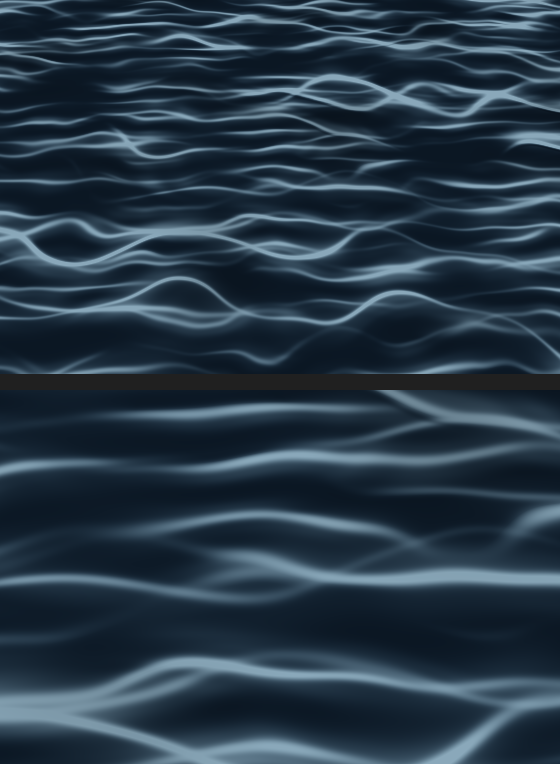
Top, the full canvas; bottom, a detail of the centre.
Reproduce this texture procedurally as a WebGL 2 fragment shader.

```glsl
#version 300 es
precision highp float;

uniform vec2 u_resolution;
out vec4 fragColor;

const vec3 DEEP_COLOR = vec3(0.040, 0.084, 0.130);
const vec3 SKY_COLOR = vec3(0.54, 0.66, 0.73);
const vec3 TONE_CURVE = vec3(1.15, 1.06, 1.0);
const float HORIZON = 2.2;         // height of the vanishing line
const int TRAINS = 3;              // overlapping wave trains
const float BASE_ROWS = 19.0;      // crests per unit of depth, first train
const float ROW_GROWTH = 1.55;     // rise in row count per train
const float CREST_WIDTH = 0.0016;  // bright line, in depth units
const float GLOW_WIDTH = 0.0105;   // soft slope around the line
const float GLOW_LEVEL = 0.44;
const float SWELL = 0.95;          // bending of crests, in rows
const float CHOP = 0.27;           // finer bending
const float TILT = 1.3;            // slant of the trains
const float STREAKS = 0.55;        // fine ripples on the slopes

vec2 hashGradient(vec2 cell) {
    vec3 q = fract(cell.xyx * vec3(0.1031, 0.1030, 0.0973));
    q += dot(q, q.yzx + 33.33);
    return 2.4 * fract((q.xx + q.yz) * q.zy) - 1.2;
}

float gradientNoise(vec2 p) {
    vec2 i = floor(p);
    vec2 f = p - i;
    vec2 u = f * f * f * (f * (f * 6.0 - 15.0) + 10.0);
    float a = dot(hashGradient(i), f);
    float b = dot(hashGradient(i + vec2(1.0, 0.0)), f - vec2(1.0, 0.0));
    float c = dot(hashGradient(i + vec2(0.0, 1.0)), f - vec2(0.0, 1.0));
    float d = dot(hashGradient(i + vec2(1.0, 1.0)), f - vec2(1.0, 1.0));
    return mix(mix(a, b, u.x), mix(c, d, u.x), u.y);
}

// Returns crest light in x and the dark hollow under the crest in y.
vec2 waveTrain(vec2 p, float rows, float tilt, float seed, float spread, float pixel) {
    vec2 q = vec2(p.x * sqrt(rows / BASE_ROWS), p.y * rows) + seed;

    // Bent, slanted rows
    float phase = p.y * rows + p.x * tilt + seed * 0.37;
    phase += SWELL * gradientNoise(q * vec2(4.6, 0.36));
    phase += CHOP * gradientNoise(q * vec2(10.0, 0.8) + 17.3);
    float offset = fract(phase) - 0.5;
    float dist = abs(offset) / rows;

    // Sharp line with an uneven slope on either side
    float line = max(CREST_WIDTH * spread, pixel);
    float lean = gradientNoise(q * vec2(4.0, 0.5) + 41.7);
    float skew = clamp(2.6 * lean, -0.8, 0.8);
    float side = clamp(offset / (rows * line), -1.0, 1.0);
    float glow = GLOW_WIDTH * (1.0 + skew * side);
    float core = exp(-dist * dist / (line * line));
    float slope = GLOW_LEVEL * exp(-sqrt(dist * dist + line * line) / glow);
    slope *= 1.0 - smoothstep(0.2, 0.5, abs(offset));

    // Crests swell and die away along their length
    float life = gradientNoise(q * vec2(3.4, 0.62) + 73.1);
    float strength = smoothstep(-0.3, 0.36, life);

    // Occasional hollow just below the line
    float under = (offset / rows + 0.0042) / max(0.0013, pixel);
    float hollow = exp(-under * under) * smoothstep(0.24, 0.38, lean);
    return strength * vec2(0.78 * core + slope, hollow);
}

void main() {
    vec2 uv = gl_FragCoord.xy / u_resolution.y;
    uv.x -= 0.5 * u_resolution.x / u_resolution.y;

    // Project the canvas onto the sea plane
    float nearness = 1.0 / (HORIZON - uv.y);
    vec2 sea = vec2(uv.x, 1.0) * nearness;
    float pixel = nearness * nearness / u_resolution.y;
    float spread = mix(1.0, 1.7, uv.y);

    // Blend the wave trains
    float shade = 1.0;
    float hollow = 0.0;
    float rows = BASE_ROWS;
    float gain = 1.0;
    for (int i = 0; i < TRAINS; i++) {
        float k = float(i);
        float tilt = TILT * sin(k * 2.1 + 0.5);
        vec2 wave = waveTrain(sea, rows, tilt, 11.7 + k * 23.9, spread, pixel);
        shade *= 1.0 - min(wave.x * gain, 0.97);
        hollow = max(hollow, wave.y * (1.0 - 0.5 * k));
        rows *= ROW_GROWTH;
        gain *= 0.87;
    }
    float light = 1.0 - shade;

    // Broad patches of calm, fine streaks along the slopes
    float patches = gradientNoise(sea * vec2(5.0, 22.0) + 7.0);
    float streaks = gradientNoise(vec2(sea.x * 8.0, sea.y * 95.0 + 5.0 * patches));
    light *= mix(0.92, 1.06, uv.y) + 0.3 * patches;
    light *= 1.0 + STREAKS * streaks * (1.3 - light);
    light = smoothstep(-0.07, 1.0, light) * 1.04;
    light *= 1.0 - 0.9 * max(hollow, 0.0);

    vec3 tone = pow(vec3(clamp(light, 0.0, 1.0)), TONE_CURVE);
    vec3 color = mix(DEEP_COLOR, SKY_COLOR, tone);
    color *= 1.0 + 0.3 * min(patches, 0.0);
    fragColor = vec4(color, 1.0);
}
```
